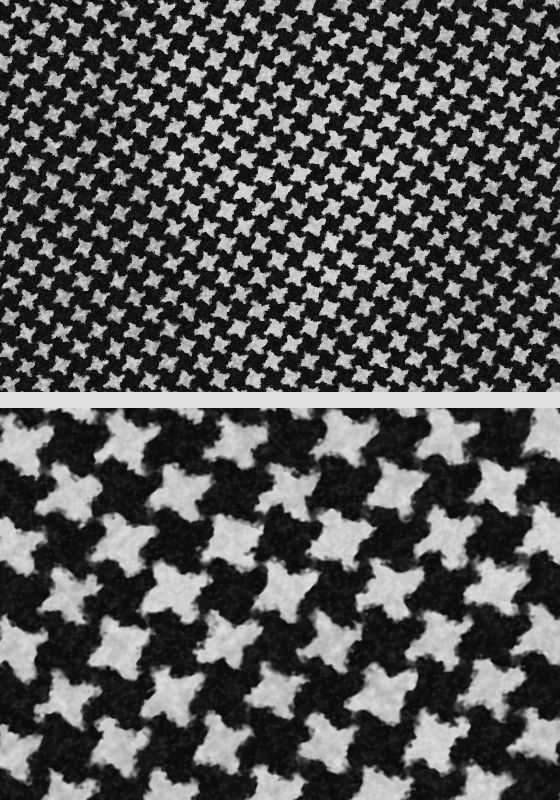
Top, the full canvas; bottom, a detail of the centre.
Reproduce this texture procedurally as a Shadertoy shader.

```glsl
// Worn black and light grey pinwheel check cloth, lying at about 45 degrees.
// Two light and two dark threads alternate both ways in a plain weave; the
// weave is softened, then cut at a level that noise shifts to show wear.

// Layout, in canvas heights
const vec2 REPEAT_U = vec2(0.0468, 0.0442);    // one repeat, up and right
const vec2 REPEAT_V = vec2(-0.0435, 0.0420);   // one repeat, up and left
const vec2 STAR_ANCHOR = vec2(0.762, 0.554);   // centre of one light star
const vec2 BRIGHT_CENTRE = vec2(0.76, 0.50);   // least worn region
const float BRIGHT_RADIUS = 0.42;

// Weave, in threads
const float THREADS = 4.0;        // threads per repeat
const float SOFTNESS = 0.76;      // reach of the blur between threads
const float DRIFT = 0.45;         // slow bending of the cloth
const float FRAY = 0.34;          // rough outline of the stars

// Cut level and tone
const float CUT_LEVEL = 0.59;
const float CUT_WIDTH = 0.15;
const float WEAR = 0.17;
const float THREAD_FADE = 0.20;
const vec3 DARK_WOOL = vec3(0.055);
const vec3 LIGHT_WOOL = vec3(0.85);

float hash(vec2 p) {
    vec3 q = fract(p.xyx * vec3(0.1031, 0.1030, 0.0973));
    q += dot(q, q.yzx + 33.33);
    return fract((q.x + q.y) * q.z);
}

float noise(vec2 p) {
    vec2 cell = floor(p);
    vec2 f = fract(p);
    f = f * f * (3.0 - 2.0 * f);
    float low = mix(hash(cell), hash(cell + vec2(1.0, 0.0)), f.x);
    float high = mix(hash(cell + vec2(0.0, 1.0)), hash(cell + 1.0), f.x);
    return mix(low, high, f.y);
}

// Two-channel noise centred on zero
vec2 shift(vec2 p) {
    return vec2(noise(p), noise(p + vec2(41.7, 17.3))) - 0.5;
}

// Lightness of the thread on top at one crossing
float crossing(vec2 id) {
    float warpOnTop = mod(id.x + id.y, 2.0);
    float thread = mix(id.y, id.x, warpOnTop);
    float isLight = 1.0 - step(2.0, mod(thread, THREADS));
    return isLight * (1.0 - THREAD_FADE * hash(id + 91.0));
}

// Blurred weave: overlap-weighted sum of the nine nearest crossings
float weave(vec2 p) {
    vec2 base = floor(p);
    float sum = 0.0;
    for (int y = -1; y <= 1; y++) {
        for (int x = -1; x <= 1; x++) {
            vec2 id = base + vec2(x, y);
            vec2 d = p - id;
            vec2 weight = smoothstep(-SOFTNESS, SOFTNESS, d)
                        - smoothstep(-SOFTNESS, SOFTNESS, d - 1.0);
            sum += weight.x * weight.y * crossing(id);
        }
    }
    return sum;
}

void mainImage(out vec4 fragColor, in vec2 fragCoord) {
    vec2 pos = fragCoord / iResolution.y;

    // Thread coordinates, bent slowly and frayed finely
    vec2 p = inverse(mat2(REPEAT_U, REPEAT_V)) * (pos - STAR_ANCHOR);
    p = p * THREADS + 1.0;
    vec2 threadPos = p;
    p += DRIFT * shift(pos * 9.0);
    p += FRAY * (shift(threadPos * 1.7) + shift(threadPos * 4.1));

    // Regional wear: 0 is worn thin, 1 is full
    vec2 away = (pos - BRIGHT_CENTRE) / BRIGHT_RADIUS;
    float fullness = 0.45 * exp(-dot(away, away))
                   + 0.35 * noise(pos * 4.0 + 7.0)
                   + 0.35 * noise(pos * 13.0 + 3.0);

    // Cut the blurred weave into soft-edged stars
    float cut = CUT_LEVEL + WEAR * (0.5 - fullness);
    float light = smoothstep(cut - CUT_WIDTH, cut + CUT_WIDTH, weave(p));

    // Fibre mottling in the light wool, faint lint on the dark
    float mottle = noise(threadPos * 2.3 + 19.0);
    float grain = noise(threadPos * 5.5 + 53.0);
    float worn = 1.0 - clamp(fullness, 0.0, 1.0);
    float tone = 1.0 - worn * 0.42 * mottle - 0.10 * grain;
    float lint = 0.10 * pow(grain, 3.0) + 0.05 * mottle * mottle;

    vec3 color = mix(DARK_WOOL + lint - 0.015, LIGHT_WOOL * tone + 0.03, light);
    fragColor = vec4(clamp(color, 0.0, 1.0), 1.0);
}
```
